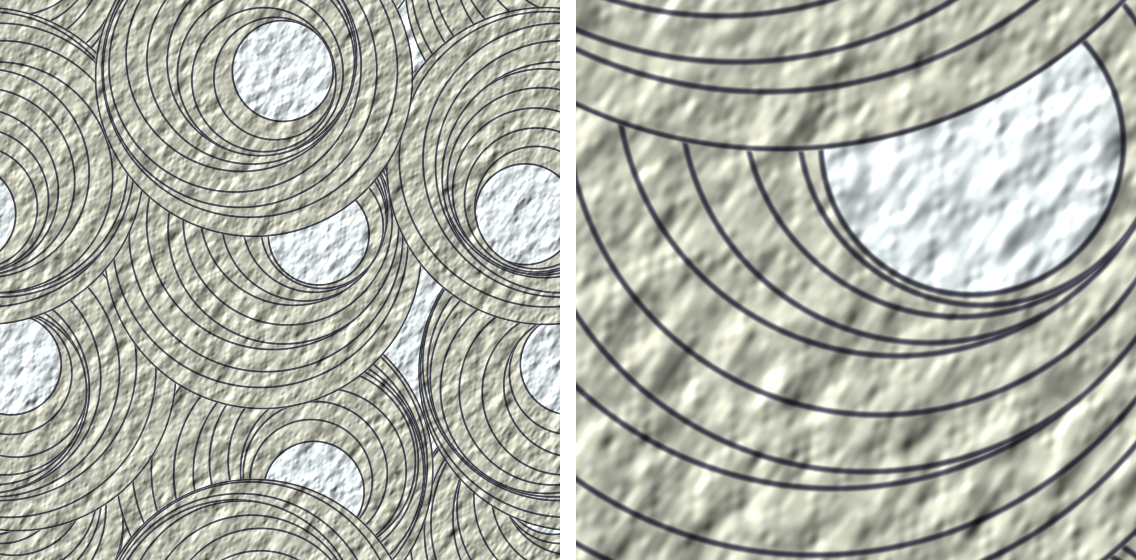
Left, the full canvas; right, a detail of the centre.
This pattern is drawn by a three.js fragment shader. Its source:

```glsl
#define ROSETTES 6
#define RINGS 11
#define RADIUS 0.283
#define HOLE_RADIUS 0.09
#define JITTER 0.11
#define LINE_HALF 0.0016
#define SOFT 0.0013
#define RELIEF 1.15
#define PITS 0.16
#define CLAY vec3(0.755, 0.76, 0.695)
#define CHALK vec3(0.90, 0.935, 0.94)
#define INK vec3(0.25, 0.255, 0.30)

varying vec2 vUv;

float hash(vec2 p) {
  return fract(sin(dot(p, vec2(127.1, 311.7))) * 43758.5453);
}

float noise(vec2 p) {
  vec2 i = floor(p), f = fract(p);
  f = f * f * (3.0 - 2.0 * f);
  return mix(mix(hash(i), hash(i + vec2(1.0, 0.0)), f.x),
             mix(hash(i + vec2(0.0, 1.0)), hash(i + 1.0), f.x), f.y);
}

// Slanted coordinates that stretch the plaster grain
vec2 grainSpace(vec2 p) {
  return vec2(dot(p, vec2(0.57, 0.82)) * 34.0, dot(p, vec2(0.82, -0.57)) * 56.0);
}

float plasterHeight(vec2 p) {
  vec2 q = grainSpace(p);
  float height = 0.0, weight = 1.0;
  for (int i = 0; i < 3; i++) {
    height += weight * noise(q);
    q = q * 2.03 + 17.3;
    weight *= 0.5;
  }
  return height;
}

// Embossed light from the upper left, with sparse dark pits
float plasterShade(vec2 p) {
  float slope = plasterHeight(p) - plasterHeight(p + vec2(-0.0028, 0.0028));
  float pit = smoothstep(0.6, 0.9, noise(grainSpace(p) * 1.5 + 41.7));
  return 1.0 + RELIEF * slope - PITS * pit;
}

float fill(float d) {
  return smoothstep(-SOFT, SOFT, d);
}

float stroke(float d) {
  return fill(LINE_HALF - abs(d));
}

// Shrinking circles on a wandering centre; each arc stops at the outer ones
vec4 rosette(vec2 p, float id) {
  float stepSize = (RADIUS - HOLE_RADIUS) / float(RINGS - 1);
  float heading = 6.2832 * hash(vec2(id, 3.7));
  float radius = RADIUS, inside = 1.0, ink = 0.0;
  vec2 center = vec2(0.0);
  for (int k = 0; k < RINGS; k++) {
    float d = radius - length(p - center);
    ink = max(ink, stroke(d) * fill(inside));
    inside = min(inside, d);
    vec2 seed = vec2(id + 0.5, float(k) + 1.3);
    heading += (hash(seed) - 0.5) * 3.4;
    center += vec2(cos(heading), sin(heading)) * stepSize * mix(0.6, 1.25, hash(seed + 19.1));
    radius -= stepSize;
  }
  vec3 color = mix(mix(CLAY, CHALK, fill(inside)), INK, ink);
  return vec4(color, fill(RADIUS - length(p) + LINE_HALF));
}

void main() {
  vec3 color = CHALK;

  // Overlapping rosettes on a staggered, jittered lattice that wraps
  for (int i = 0; i < ROSETTES; i++) {
    float id = float(i);
    float column = mod(id, 2.0);
    vec2 center = vec2(0.5 * column, (floor(id / 2.0) + 0.5 * column) / 3.0);
    center += (vec2(hash(vec2(id, 5.2)), hash(vec2(id, 8.9))) - 0.5) * JITTER;
    vec4 layer = rosette(fract(vUv - center + 0.5) - 0.5, id);
    color = mix(color, layer.rgb, layer.a);
  }

  gl_FragColor = vec4(clamp(color * plasterShade(vUv), 0.0, 1.0), 1.0);
}
```
